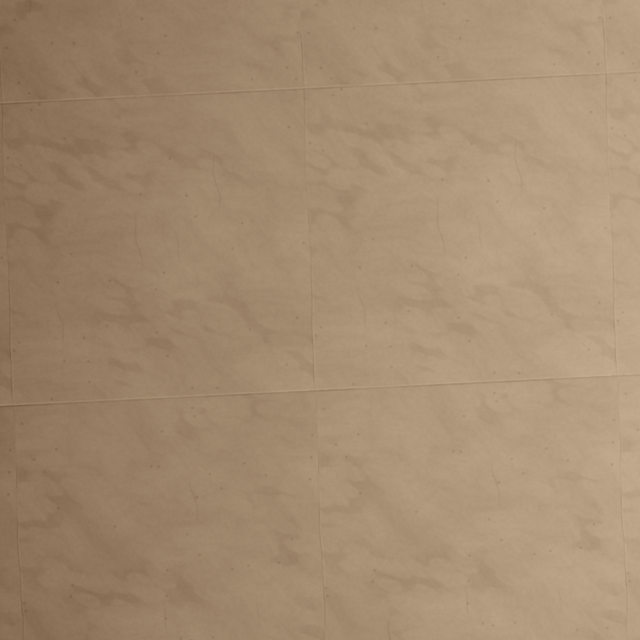
Reproduce this texture procedurally as a WebGL 2 fragment shader.

```glsl
#version 300 es
precision highp float;

uniform vec2 u_resolution;
out vec4 outColor;

vec2 hash2(vec2 p) {
  vec3 q = fract(p.xyx * vec3(0.1031, 0.1030, 0.0973));
  q += dot(q, q.yzx + 33.33);
  return fract((q.xx + q.yz) * q.zy);
}

// Smooth cellular noise: near zero on average, strongly negative in gaps
float cells(vec2 p) {
  vec2 id = floor(p), f = fract(p);
  float sum = 0.0;
  for (int y = -1; y <= 1; y++) {
    for (int x = -1; x <= 1; x++) {
      vec2 o = vec2(x, y);
      vec2 d = o + hash2(id + o + 100.0) - f;
      sum += exp(-8.0 * dot(d, d));
    }
  }
  return max(1.1 + log(sum + 0.02), -2.0);
}

// Layered cells, stretched along a falling diagonal
float stone(vec2 p) {
  p = mat2(0.88, 0.48, -0.48, 0.88) * p;
  p.y *= 1.7;
  p += 0.06 * sin(p.yx * 9.0 + 1.3) + 0.02 * sin(p.yx * 31.0);
  float sum = 0.0, amp = 0.5, freq = 3.0;
  for (int i = 0; i < 5; i++) {
    sum += amp * cells(p * freq + float(i) * 17.3);
    freq *= 2.1;
    amp *= 0.72;
  }
  return sum;
}

// Sparse round pits, one candidate in each grid cell
float pits(vec2 p, float blur) {
  vec2 g = p * 26.0;
  vec2 id = floor(g), h = hash2(id + 57.0);
  float d = length(fract(g) - 0.25 - 0.5 * h.yx) / 26.0;
  float present = step(0.93, hash2(id + 211.0).x);
  return present * (1.0 - smoothstep(0.002, 0.004 + blur, d));
}

// Short hairline cracks, nearly upright
float cracks(vec2 f, float row, float blur) {
  float mask = 0.0;
  for (int i = 0; i < 4; i++) {
    vec2 key = vec2(float(i) * 7.0 + 3.0, row * 13.0 + 41.0);
    vec2 h = hash2(key), k = hash2(key + 19.0);
    vec2 d = f - vec2(0.1 + 0.8 * h.x, 0.15 + 0.7 * h.y);
    float bend = d.y * (0.3 * k.x - 0.32) + 0.005 * sin(d.y * 45.0 + 6.0 * k.y);
    float hair = 1.0 - smoothstep(0.0005, 0.002 + blur, abs(d.x - bend));
    float reach = 0.06 + 0.08 * k.y;
    mask += hair * (1.0 - smoothstep(0.4 * reach, reach, abs(d.y))) * (0.4 + 0.6 * k.x);
  }
  return min(mask, 1.0);
}

float stroke(float d, float halfWidth, float blur) {
  return 1.0 - smoothstep(halfWidth - blur * 0.5, halfWidth + blur, abs(d));
}

void main() {
  vec2 uv = gl_FragCoord.xy / u_resolution;

  // Slightly tilted square slabs
  vec2 slab = vec2(uv.x - 0.508 + 0.04 * uv.y, uv.y - 0.366 - 0.0495 * uv.x) / 0.4727;
  float blur = 1.0 / (0.4727 * min(u_resolution.x, u_resolution.y));
  vec2 id = floor(slab), f = fract(slab);
  vec2 seam = f - step(0.5, f);

  // Broad light, dim at the left and a little at top and bottom
  float tone = 0.06 + 1.3 * uv.x - 0.32 * uv.x * uv.x;
  tone -= 0.12 * smoothstep(0.6, 1.0, uv.y) + 0.07 * smoothstep(0.35, 0.0, uv.y);

  // Stone grain is shared along a row and changes from row to row
  vec2 p = f + vec2(0.0, id.y * 5.37 + 20.0);
  float grain = stone(p);
  float fine = cells(p * 95.0) + 0.7 * cells(p * 48.0 + 9.0);
  tone += 0.055 * grain + 0.013 * fine + 0.02 * (hash2(id + 30.0).x - 0.5);

  // Darker broken veins inside scattered patches
  float patchy = smoothstep(0.1, -1.4, cells(p * vec2(3.0, 4.0) + 4.0));
  float vein = smoothstep(0.0, -1.5, cells(mat2(0.9, 0.42, -0.42, 0.9) * p * vec2(11.0, 24.0)));
  tone -= 0.13 * patchy * vein;

  tone -= 0.22 * pits(p, blur) + 0.15 * cracks(f, id.y, blur);

  // Level joints: thin shadow with a lit edge that fades to the right
  float wear = 0.75 + 0.25 * sin(slab.x * 13.0 + 2.0 * sin(slab.x * 5.0));
  tone -= 0.26 * wear * stroke(seam.y + 0.003, 0.0022, blur);
  tone += (0.2 - 0.13 * uv.x) * stroke(seam.y - 0.002, 0.002, blur);

  // Upright joints: fainter and partly worn away
  float wander = 0.003 * sin(slab.y * 11.0) + 0.001 * sin(slab.y * 37.0);
  float trace = 0.35 + 0.65 * smoothstep(-0.4, 0.8, sin(slab.y * 7.0 + id.y) + 0.4 * sin(slab.y * 23.0));
  tone -= 0.15 * trace * stroke(seam.x + wander, 0.0015, blur);
  tone += 0.07 * trace * stroke(seam.x + wander - 0.005, 0.002, blur);

  vec3 umber = vec3(0.535, 0.435, 0.335);
  vec3 sand = vec3(0.735, 0.645, 0.535);
  outColor = vec4(clamp(mix(umber, sand, tone), 0.0, 1.0), 1.0);
}
```
